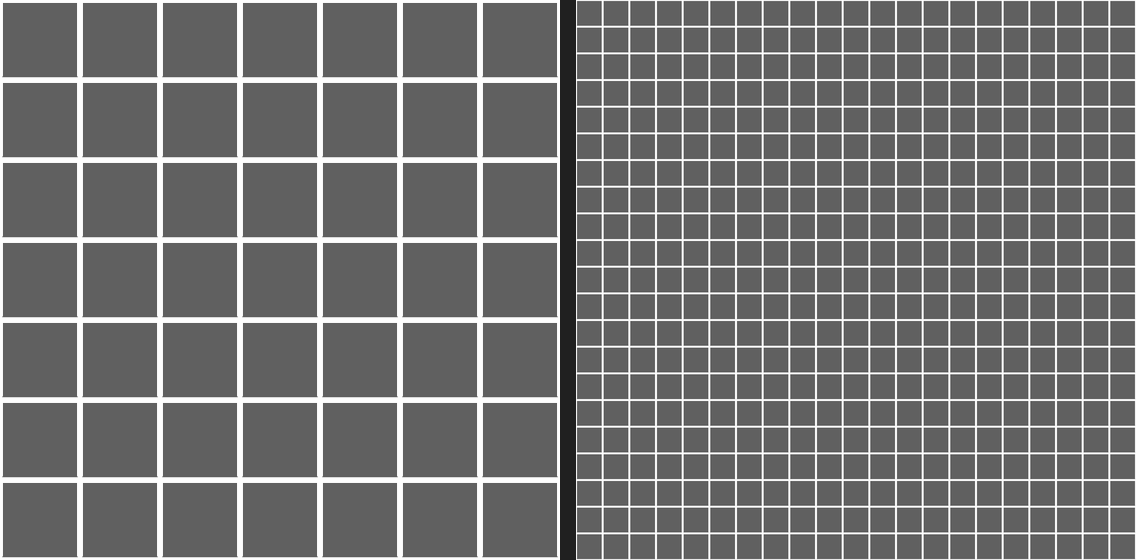
Left: one tile. Right: repeated 3 by 3.
This pattern is drawn by a Shadertoy shader. Its source:

```glsl
// Seven by seven grid of plain grey square tiles with white joints and a thin darker lower lip.

// Signed distance to an axis-aligned box centred on the origin.
float boxDistance(vec2 p, vec2 halfSize) {
    vec2 d = abs(p) - halfSize;
    return length(max(d, 0.0)) + min(max(d.x, d.y), 0.0);
}

// Coverage of a shape, softened over one pixel.
float coverage(float dist, float pixel) {
    return clamp(0.5 - dist / pixel, 0.0, 1.0);
}

void mainImage(out vec4 fragColor, in vec2 fragCoord) {
    const float repeats = 7.0;
    vec2 cell = fract(fragCoord / iResolution.xy * repeats) - 0.5;
    float pixel = repeats / min(iResolution.x, iResolution.y);

    // White joint, then the flat tile face
    vec3 color = vec3(0.993);
    float face = coverage(boxDistance(cell, vec2(0.463)), pixel);
    color = mix(color, vec3(0.378), face);

    // Lower lip, slightly wider than the face
    float lip = coverage(boxDistance(cell + vec2(0.0, 0.458), vec2(0.468, 0.007)), pixel);
    color = mix(color, vec3(0.36), lip);

    fragColor = vec4(color, 1.0);
}
```
